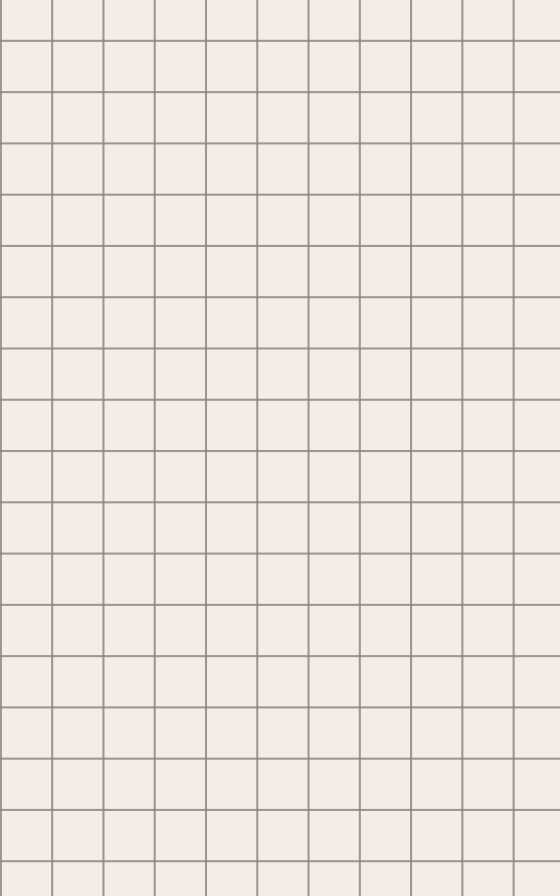
A Shadertoy shader for this pattern:

```glsl
// Square grid of thin warm-grey lines on pale cream paper.

// Coverage of evenly spaced lines along each axis, antialiased over one pixel.
vec2 gridLines(vec2 p, float pitch, float width, float pixel) {
    vec2 dist = abs(fract(p / pitch + 0.5) - 0.5) * pitch;
    return clamp((0.5 * width - dist) / pixel + 0.5, 0.0, 1.0);
}

void mainImage(out vec4 fragColor, in vec2 fragCoord) {
    // Canvas width is one unit
    float pixel = 1.0 / iResolution.x;
    vec2 p = fragCoord * pixel;

    vec2 lines = gridLines(p - vec2(0.0016, 0.0621), 0.09156, 0.00375, pixel);

    // Translucent ink laid once per direction, so crossings darken slightly
    vec3 ink = vec3(0.53, 0.51, 0.49);
    vec3 color = vec3(0.957, 0.929, 0.906);
    color = mix(color, ink, 0.8 * lines.x);
    color = mix(color, ink, 0.8 * lines.y);

    fragColor = vec4(color, 1.0);
}
```
